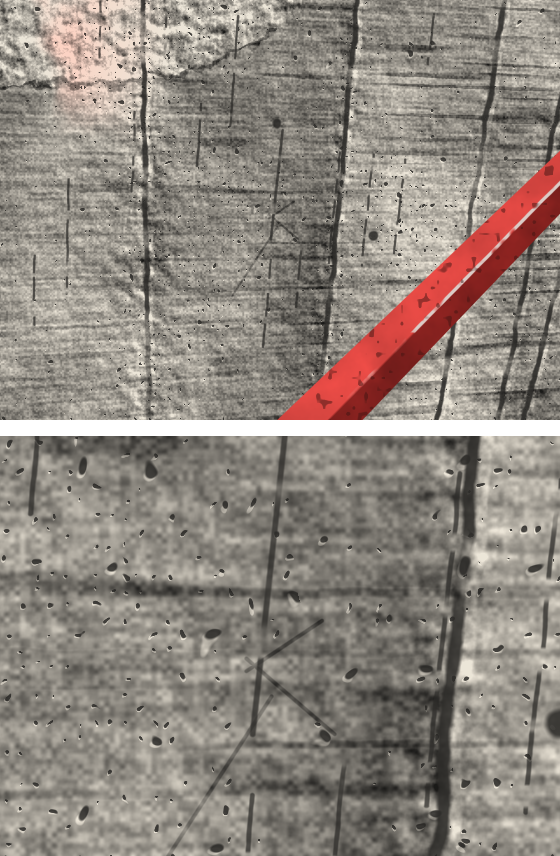
Top: the whole. Bottom: its middle third, enlarged.
Reproduce this texture procedurally as a Shadertoy shader.

```glsl
float hash(vec2 p) {
    return fract(sin(dot(p, vec2(127.1, 311.7))) * 43758.5453);
}

float noise(vec2 p) {
    vec2 i = floor(p), f = fract(p);
    f *= f * (3.0 - 2.0 * f);
    return mix(mix(hash(i), hash(i + vec2(1, 0)), f.x),
               mix(hash(i + vec2(0, 1)), hash(i + vec2(1, 1)), f.x), f.y);
}

float fbm(vec2 p) {
    float sum = 0.0, amp = 0.5;
    for (int i = 0; i < 5; i++) {
        sum += amp * noise(p);
        p = mat2(1.6, 1.2, -1.2, 1.6) * p + 3.7;
        amp *= 0.5;
    }
    return sum;
}

float segment(vec2 p, vec2 a, vec2 b) {
    vec2 d = b - a;
    return length(p - a - d * clamp(dot(p - a, d) / dot(d, d), 0.0, 1.0));
}

// Soft-edged stroke of the given half width
float stroke(float dist, float width) {
    return 1.0 - smoothstep(width * 0.5, width + 1.0 / iResolution.y, dist);
}

// Scattered pits: dark core in x, lit lower rim in y
vec2 pits(vec2 p, float scale, float density) {
    vec2 q = p * scale + 0.5 * vec2(noise(p * scale * 1.7), noise(p * scale * 1.7 + 9.0));
    vec2 cell = floor(q);
    vec2 d = fract(q) - 0.35 - 0.3 * vec2(hash(cell + 3.0), hash(cell + 8.0));
    float r = mix(0.08, 0.26, hash(cell + 5.0));
    float on = step(hash(cell), density);
    return on * (1.0 - smoothstep(r * 0.6, r, vec2(length(d), length(d + vec2(0.05, 0.12)))));
}

vec3 concrete(vec2 p) {
    float cloud = fbm(p * 4.0);
    float wobble = fbm(p * 22.0) - 0.5;

    // Board joints: x at the bottom, x at the top, tone of the board to the right
    vec3 joints[5] = vec3[5](vec3(0.354, 0.339, 0.49), vec3(0.759, 0.851, 0.65),
        vec3(1.042, 1.203, 0.63), vec3(1.186, 1.38, 0.52), vec3(1.247, 1.49, 0.47));
    float tone = 0.62, gap = 0.0, lip = 0.0, crumble = 0.0;
    for (int i = 0; i < 5; i++) {
        float d = p.x - mix(joints[i].x, joints[i].y, p.y) + wobble * 0.014;
        tone = mix(tone, joints[i].z, smoothstep(-0.005, 0.005, d));
        float broken = smoothstep(0.25, 0.45, noise(vec2(float(i) * 7.0, p.y * 16.0)));
        gap = max(gap, stroke(abs(d), 0.006) * mix(0.45, 1.0, broken));
        lip += stroke(abs(d - 0.011), 0.005) * noise(p * 60.0);
        crumble += exp(-abs(d) * (i == 0 ? 22.0 : 40.0)) * (i < 2 ? 0.8 : 0.35);
    }

    // Stains, darker in the middle board and pale low on the left
    tone += 0.5 * (cloud - 0.48) + 0.3 * (fbm(p * vec2(9, 2.5) + 5.0) - 0.48);
    tone -= 0.10 * exp(-20.0 * dot(p - vec2(0.62, 0.55), p - vec2(0.62, 0.55)));
    tone += 0.08 * smoothstep(0.5, 0.0, p.y) * smoothstep(0.4, 0.1, p.x);

    // Peeled rough layer along the top left
    float edge = p.x < 0.345 ? 0.80 : 0.82 + 0.65 * max(p.x - 0.47, 0.0);
    float patchMask = smoothstep(-0.008, 0.008, p.y - edge + wobble * 0.07) * step(p.x, 0.72);
    tone += patchMask * 0.08;
    tone -= 0.22 * stroke(abs(p.y - edge + wobble * 0.07 + 0.004), 0.005) * step(p.x, 0.66);

    // Saw grain, fanning out to the right
    float grainY = p.y + 0.15 * p.x * (p.y - 0.5) + wobble * 0.006;
    float grain = noise(vec2(p.x * 9.0, grainY * 150.0)) - 0.5;
    float groove = smoothstep(0.68, 0.9, noise(vec2(p.x * 4.0 + 8.0, grainY * 75.0)));
    float smoothBoard = 1.0 - 0.8 * patchMask;
    tone += smoothBoard * (0.20 * grain - groove * mix(0.08, 0.24, smoothstep(0.3, 1.2, p.x)));

    // Relief lit from the upper right, plus fine grit
    float rough = clamp(crumble + 0.8 * patchMask, 0.0, 1.0);
    float relief = fbm(p * 38.0) - fbm(p * 38.0 + vec2(0.22, 0.3));
    tone += relief * mix(0.35, 1.5, rough) + 0.22 * (noise(p * 240.0) - 0.5);

    // Pits cluster near joints and stains
    float cluster = 0.08 + 0.4 * crumble + 0.3 * smoothstep(0.5, 0.7, cloud);
    vec2 holes = max(pits(p, 36.0, cluster * 0.45), pits(p + 4.0, 85.0, cluster * 0.7));
    float big = min(length(p - vec2(0.889, 0.439)) - 0.005,
                    length((p - vec2(0.66, 0.705)) * vec2(1, 0.7)) - 0.002);
    holes.x = max(holes.x, 1.0 - smoothstep(0.004, 0.010, big + wobble * 0.012));
    tone += 0.20 * holes.y + 0.22 * lip;
    tone = mix(tone, 0.15, 0.85 * holes.x);

    // Broken upright cracks
    float crack = 0.0;
    for (int i = 0; i < 13; i++) {
        float k = float(i);
        vec2 a = vec2(0.08 + 0.078 * k, 0.1 + 0.8 * hash(vec2(k, 2.0)));
        float len = 0.08 + 0.2 * hash(vec2(k, 6.0));
        float d = segment(p + wobble * 0.006, a, a + len * vec2(0.13 * a.x, 1.0));
        crack = max(crack, stroke(d, 0.002) * smoothstep(0.3, 0.5, noise(vec2(k, p.y * 55.0))));
    }
    crack = max(crack, stroke(segment(p, vec2(0.645, 0.43), vec2(0.673, 0.69)), 0.0025)
        * smoothstep(0.25, 0.5, noise(vec2(4.0, p.y * 40.0))));

    // Faint pencil strokes
    float pencil = min(segment(p, vec2(0.55, 0.29), vec2(0.66, 0.46)),
        min(segment(p, vec2(0.64, 0.49), vec2(0.71, 0.43)), segment(p, vec2(0.64, 0.48), vec2(0.70, 0.52))));
    tone -= 0.16 * stroke(pencil, 0.0015);
    tone = mix(tone, 0.17, max(crack * 0.75, gap * 0.88));

    vec3 color = clamp(tone, 0.1, 0.9) * vec3(1.03, 1.0, 0.94);
    float blush = smoothstep(0.45, 0.0, length(p - vec2(0.0, 0.92))) * smoothstep(0.4, 0.65, cloud);
    return color * mix(vec3(1), vec3(1.1, 0.88, 0.86), blush);
}

void mainImage(out vec4 fragColor, in vec2 fragCoord) {
    vec2 p = fragCoord / iResolution.y;
    float px = 1.0 / iResolution.y;
    vec3 color = concrete(p);

    // Painted rail: lit upper face, dark lower face, worn ridge
    float top = 0.952 * (p.x - 0.66) - p.y;
    float ridge = 1.02 * (p.x - 0.781) - p.y;
    float bottom = 1.044 * (p.x - 0.863) - p.y;
    float wear = fbm(p * 14.0);
    vec3 lit = vec3(0.87, 0.28, 0.26) * (0.88 + 0.24 * wear);
    vec3 shade = vec3(0.52, 0.13, 0.12) * (0.8 + 0.4 * wear);
    vec3 rail = mix(lit, shade, smoothstep(-0.004, 0.006, ridge));
    float scuff = stroke(abs(ridge + 0.004 * wear), 0.006) * smoothstep(0.85, 1.05, p.x + 0.3 * (wear - 0.5));
    rail = mix(rail, vec3(0.86, 0.80, 0.78), scuff * smoothstep(0.2, 0.5, noise(p * 45.0)));
    rail = mix(rail, vec3(0.25, 0.08, 0.07), 0.5 * smoothstep(0.78, 0.9, noise(p * 70.0)));
    float cover = smoothstep(-px, px, top) * smoothstep(px, -px, bottom);
    fragColor = vec4(mix(color, rail, cover), 1.0);
}
```
